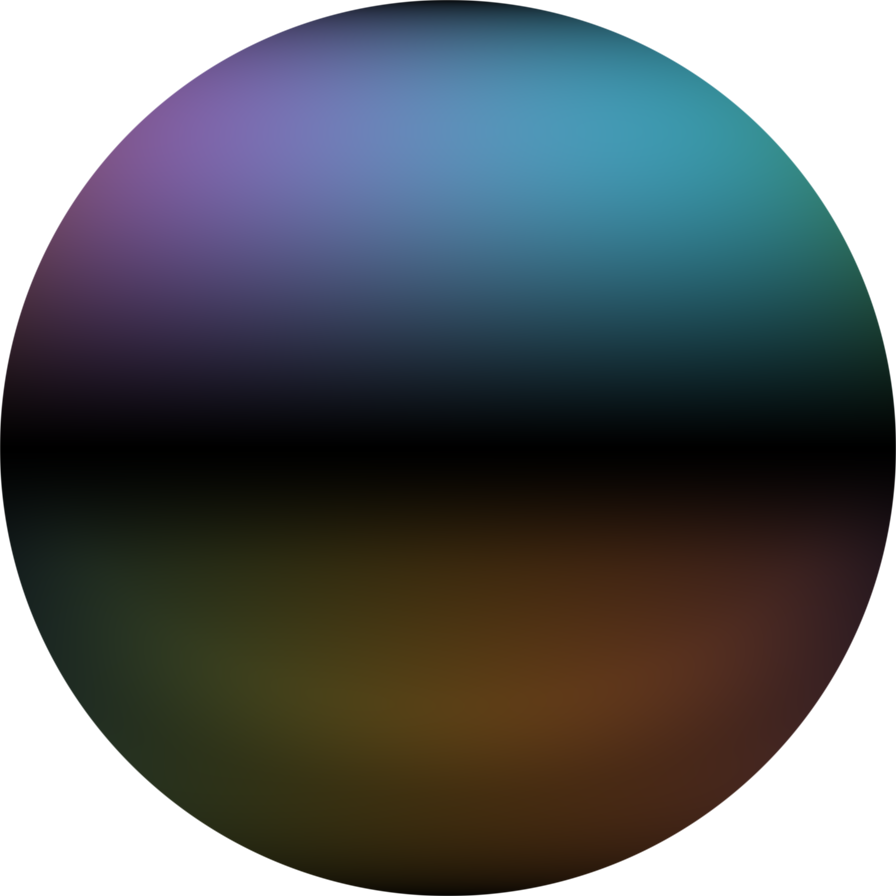
Write a WebGL 2 fragment shader that draws this texture map.

```glsl
#version 300 es
precision highp float;
// A shaded ball on white: two broad sheens, cool above and warm below,
// part at a black equator. Hue drifts sideways along cosine ramps, while
// brightness follows the sine of twice the latitude.

uniform vec2 u_resolution;
out vec4 fragColor;

const vec3 BACKGROUND = vec3(1.0);

// One colour channel swinging around a middle value, highest at peak.
float swing(float middle, float amount, float peak, float h) {
    return middle + amount * cos(2.1 * (h - peak));
}

// Violet through blue to green.
vec3 coolRamp(float h) {
    float h2 = h * h;
    return vec3(swing(0.355, 0.145, -0.70, h),
                swing(0.445, 0.155, 0.36, h),
                0.725 - 0.10 * h2 - 0.40 * h2 * h2);
}

// Moss through amber to plum.
vec3 warmRamp(float h) {
    return vec3(swing(0.270, 0.110, 0.38, h),
                swing(0.225, 0.035, -0.45, h),
                0.085 + 0.16 * h * h);
}

// Zero at the equator and the poles, one halfway between.
float latitudeSheen(float y) {
    float s = 2.0 * abs(y) * sqrt(max(1.0 - y * y, 0.0));
    return pow(s, 1.2);
}

// Wide soft glow below the equator, bounded by a flattened arc.
float lowerGlow(vec2 p) {
    float rise = smoothstep(0.0, 0.3, -p.y);
    float arc = length(p * vec2(0.65, 1.0));
    return rise * (1.0 - smoothstep(0.55, 0.80, arc));
}

vec3 ballColor(vec2 p) {
    float sheen = latitudeSheen(p.y);
    // Hue bands lean inward toward the top.
    float h = p.x * (0.88 + 0.24 * p.y * p.y);
    vec3 upper = coolRamp(h) * sheen;
    vec3 lower = warmRamp(p.x) * (0.75 * sheen + 0.32 * lowerGlow(p));
    return p.y > 0.0 ? upper : lower;
}

void main() {
    float size = min(u_resolution.x, u_resolution.y);
    vec2 p = (2.0 * gl_FragCoord.xy - u_resolution) / size;

    // Disc coverage with an edge about one pixel wide.
    float pixel = 2.0 / size;
    float coverage = 1.0 - smoothstep(-pixel, pixel, length(p) - 1.0);

    vec3 color = mix(BACKGROUND, ballColor(p), coverage);
    fragColor = vec4(color, 1.0);
}
```
